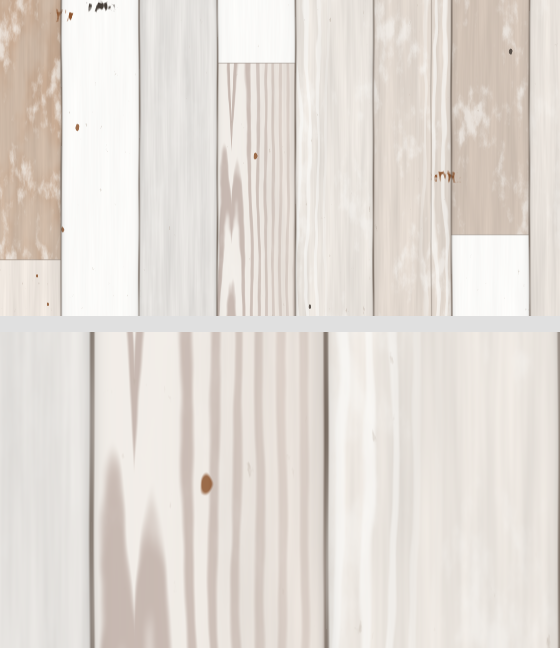
Top, the full canvas; bottom, a detail of the centre.
Write a Shadertoy shader that draws this texture.

```glsl
// Draws a wall of upright, whitewashed and weathered timber boards.

const vec3 WHITE = vec3(0.985, 0.983, 0.975);
const vec3 CREAM = vec3(0.925, 0.895, 0.865);
const vec3 TAN = vec3(0.77, 0.66, 0.57);
const vec3 SEAM = vec3(0.45, 0.40, 0.36);
const vec3 RUST = vec3(0.55, 0.33, 0.18);

// Main colour of each board, left to right
const vec3 BOARD[8] = vec3[8](
    vec3(0.80, 0.72, 0.65), WHITE, vec3(0.895, 0.885, 0.872), vec3(0.885, 0.85, 0.82),
    vec3(0.915, 0.893, 0.868), vec3(0.882, 0.844, 0.808), vec3(0.82, 0.762, 0.712), vec3(0.91, 0.885, 0.858));

// How strongly leftover whitewash shows on each board
const float WASH[8] = float[8](0.65, 0.1, 0.12, 0.1, 0.4, 0.5, 0.55, 0.25);

vec2 hash2(vec2 p) {
    vec3 q = fract(p.xyx * vec3(0.1031, 0.1030, 0.0973));
    q += dot(q, q.yzx + 33.33);
    return fract((q.xx + q.yz) * q.zy);
}

float corner(vec2 cell, vec2 offset) {
    float angle = 6.2832 * hash2(cell).x;
    return dot(vec2(cos(angle), sin(angle)), offset);
}

float gradientNoise(vec2 p) {
    vec2 i = floor(p), f = p - i, e = vec2(1, 0);
    vec2 u = f * f * f * (f * (f * 6.0 - 15.0) + 10.0);
    return mix(mix(corner(i, f), corner(i + e.xy, f - e.xy), u.x),
               mix(corner(i + e.yx, f - e.yx), corner(i + e.xx, f - e.xx), u.x), u.y);
}

float fbm(vec2 p) {
    float sum = 0.0, gain = 0.6;
    for (int i = 0; i < 4; i++) {
        sum += gain * gradientNoise(p);
        p = p * 2.03 + 17.3;
        gain *= 0.5;
    }
    return sum;
}

// Soft line of the given half width around distance zero
float line(float dist, float halfWidth) {
    float soft = max(0.0015, 1.0 / iResolution.y);
    return 1.0 - smoothstep(halfWidth - soft, halfWidth + soft, abs(dist));
}

void mainImage(out vec4 fragColor, in vec2 fragCoord) {
    vec2 p = fragCoord / iResolution.xy * vec2(16.0 / 9.0, 1.0);
    float soft = max(0.0015, 1.0 / iResolution.y);

    // Board index and position across the board
    float across = (p.x + 0.053) / 0.2477 + 0.012 * gradientNoise(vec2(p.x, p.y * 4.0));
    int id = clamp(int(floor(across)), 0, 7);
    float x = fract(across);
    vec2 q = p + 7.0 * float(id);

    // Every third board is cut in two
    bool cut = id % 3 == 0;
    float joint = id == 0 ? 0.178 : id == 3 ? 0.80 : 0.257;
    float above = smoothstep(-soft, soft, p.y - joint);
    float piece = cut ? (id == 3 ? above : 1.0 - above) : 0.0;
    vec3 color = mix(BOARD[id], id == 0 ? CREAM : WHITE, piece);
    float bare = (id == 1 ? 0.0 : 1.0) * (id == 0 ? 1.0 : 1.0 - piece);

    // Warm blotches on the leftmost board
    if (id == 0) color = mix(color, TAN, (1.0 - piece) * smoothstep(-0.15, 0.3, fbm(q * vec2(9, 4)) + 0.3 * (p.y - 0.5)));

    // Long grain and fine fibres
    float grain = fbm(vec2(q.x * 32.0, q.y * 1.8));
    float fibre = gradientNoise(vec2(q.x * 170.0, q.y * 7.0));
    color *= 1.0 + mix(0.025, 0.10, bare) * grain + mix(0.01, 0.025, bare) * fibre;

    // Nested arches that run out into straight growth rings
    if (id == 3) {
        float axis = abs(x - 0.18);
        float ring = length(vec2(x - 0.18, 0.08)) * 11.0 + 3.4 * p.y * exp(-axis * 8.0)
                   + 0.5 * fbm(q * vec2(10, 3));
        float wave = 0.5 + 0.5 * cos(6.2832 * ring);
        float strength = mix(0.9, 0.35, smoothstep(0.2, 0.9, x));
        vec3 rings = mix(vec3(0.955, 0.94, 0.92), vec3(0.77, 0.71, 0.68), smoothstep(0.4, 0.95, wave));
        color = mix(color, rings, strength * (1.0 - piece));
    }

    // Pale veins in the lightly washed boards
    if (id == 4 || id == 5) {
        float vein = sin(x * 50.0 + 9.0 * fbm(q * vec2(7, 2)));
        float zone = id == 4 ? 1.0 - smoothstep(0.2, 0.55, x) : smoothstep(0.5, 0.8, x);
        color = mix(color, WHITE, 0.6 * zone * smoothstep(0.1, 0.9, vein));
    }

    // Scraped whitewash: broad patches broken up by scratches
    float patchy = fbm(q * vec2(8, 4)) + 0.6 * fbm(q * vec2(38, 16));
    color = mix(color, WHITE, WASH[id] * (1.0 - piece) * smoothstep(0.02, 0.45, patchy));

    // Small grey scuffs
    float scuff = smoothstep(0.38, 0.6, fbm(q * vec2(55, 24)) + 0.3 * fbm(q * 5.0));
    color = mix(color, vec3(0.73, 0.68, 0.63), 0.45 * scuff);

    // Rust spots and ragged rust stains
    for (int k = 0; k < 10; k++) {
        vec2 center = hash2(vec2(k, 5)) * vec2(16.0 / 9.0, 1.0);
        bool wide = k % 4 == 0;
        vec2 size = wide ? vec2(0.045, 0.018) : vec2(0.005, 0.009) * (0.7 + 0.7 * hash2(vec2(k, 9)).x);
        float dist = length((p - center) / size) + 0.6 * gradientNoise(p * 70.0);
        float streak = wide ? smoothstep(-0.05, 0.3, gradientNoise(p * vec2(90, 30))) : 0.85;
        color = mix(color, k % 3 == 2 ? SEAM * 0.6 : RUST, streak * (1.0 - smoothstep(0.6, 1.2, dist)));
    }

    // Gaps between boards, butt joints and one split board
    float edge = min(x, 1.0 - x) * 0.2477;
    float age = 0.75 + 0.5 * gradientNoise(vec2(floor(across + 0.5) * 3.7, p.y * 6.0));
    color *= 1.0 - 0.12 * exp(-edge * 160.0);
    color = mix(color, SEAM, age * line(edge, 0.0024));
    if (cut) color = mix(color, SEAM, 0.45 * line(p.y - joint, 0.0012));
    if (id == 5) color = mix(color, SEAM, 0.5 * line((x - 0.74) * 0.2477, 0.0013));

    fragColor = vec4(clamp(color, 0.0, 1.0), 1.0);
}
```
